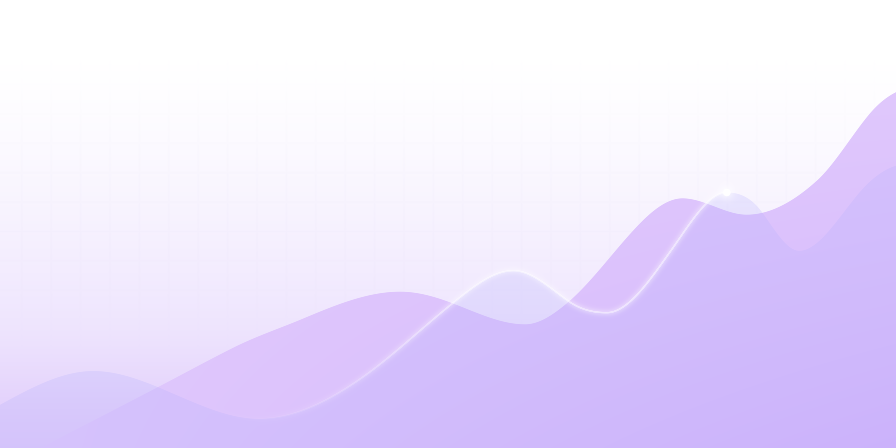
Write a Shadertoy shader that draws this background.

```glsl
// Pale lilac backdrop with a faint grid, two translucent rising waves and a glowing trend line.

#define CANVAS vec2(768.0, 384.0)      // design units, origin at the lower left
#define GRID_STEP 25.2
#define GRID_ORIGIN vec2(18.7, 9.2)
#define GRID_STRENGTH 0.009
#define VEIL_OPACITY 0.25
#define LINE_WIDTH 0.9
#define LINE_START 170.0
#define LINE_END vec2(623.0, 219.0)

const int KNOTS = 14;

const vec3 WHITE = vec3(1.0);
const vec3 LILAC = vec3(0.865, 0.79, 0.987);
const vec3 ORCHID = vec3(0.88, 0.79, 0.988);
const vec3 VIOLET = vec3(0.825, 0.70, 0.985);
const vec3 PERIWINKLE = vec3(0.71, 0.69, 0.985);

// Each knot holds position, height and slope.
const vec3 ORCHID_WAVE[KNOTS] = vec3[KNOTS](
    vec3(0, -18, 0.52), vec3(135, 52, 0.52), vec3(200, 86, 0.5),
    vec3(260, 111, 0.42), vec3(343, 134, 0), vec3(388, 124, -0.38),
    vec3(450, 106, 0), vec3(487, 125, 0.85), vec3(550, 194, 1.0),
    vec3(585, 214, 0), vec3(640, 200, 0), vec3(700, 229, 0.9),
    vec3(745, 286, 1.2), vec3(768, 305, 0.5));

const vec3 VEIL_WAVE[KNOTS] = vec3[KNOTS](
    vec3(0, 37, 0.55), vec3(80, 66, 0), vec3(222, 25, 0),
    vec3(310, 60, 0.7), vec3(388, 124, 0.8), vec3(440, 152, 0),
    vec3(487, 126, -0.7), vec3(520, 116, 0), vec3(575, 169, 1.4),
    vec3(623, 219, 0), vec3(654, 201, -1.4), vec3(685, 169, 0),
    vec3(735, 217, 1.2), vec3(768, 242, 0.3));

// Cubic Hermite curve: returns height and slope at x.
vec2 curveAt(vec3 knots[KNOTS], float x) {
    vec3 a = knots[0], b = knots[1];
    for (int i = 1; i < KNOTS - 1; i++) {
        if (x >= knots[i].x) { a = knots[i]; b = knots[i + 1]; }
    }
    float span = b.x - a.x;
    float t = (x - a.x) / span, s = 1.0 - t;
    float rise = b.y - a.y;
    float height = a.y + rise * t * t * (3.0 - 2.0 * t)
                 + span * t * s * (a.z * s - b.z * t);
    float slope = 6.0 * rise / span * t * s
                + a.z * s * (1.0 - 3.0 * t) + b.z * t * (3.0 * t - 2.0);
    return vec2(height, slope);
}

// Signed distance to a curve, positive below it.
float depthBelow(vec3 knots[KNOTS], vec2 p) {
    vec2 curve = curveAt(knots, p.x);
    return (curve.x - p.y) / sqrt(1.0 + curve.y * curve.y);
}

float gridLines(vec2 p, float pixel) {
    vec2 offset = abs(fract((p - GRID_ORIGIN) / GRID_STEP + 0.5) - 0.5) * GRID_STEP;
    vec2 lines = 1.0 - smoothstep(0.0, 0.7 + pixel, offset);
    return max(lines.x, lines.y);
}

void mainImage(out vec4 fragColor, in vec2 fragCoord) {
    vec2 uv = fragCoord / iResolution.xy;
    vec2 p = uv * CANVAS;
    float pixel = CANVAS.y / iResolution.y;
    float fall = 1.0 - uv.y;

    // Sky gradient, with a warmer tint near the floor
    vec3 color = mix(WHITE, LILAC, pow(max(fall - 0.1, 0.0), 1.5));
    color -= vec3(0.012, 0.03, 0.005) * smoothstep(0.72, 0.95, fall);

    // Faint grid, fading out above and below
    float gridFade = smoothstep(0.08, 0.4, fall) * (1.0 - smoothstep(0.5, 0.85, fall));
    color -= vec3(1.0, 1.0, 0.5) * GRID_STRENGTH * gridFade * gridLines(p, pixel);

    // Orchid wave, deepening towards the lower right
    vec3 waveColor = mix(ORCHID, VIOLET, uv.x * pow(fall, 1.5));
    float orchid = depthBelow(ORCHID_WAVE, p);
    color = mix(color, waveColor, smoothstep(-0.5, 0.5, orchid / pixel));

    // Translucent veil wave
    float veil = depthBelow(VEIL_WAVE, p);
    color = mix(color, PERIWINKLE, VEIL_OPACITY * smoothstep(-0.5, 0.5, veil / pixel));

    // Trend line along the veil, brightening up to its end
    float reach = smoothstep(LINE_START, 440.0, p.x)
                * (1.0 - smoothstep(-pixel, pixel, p.x - LINE_END.x));
    float edge = abs(veil);
    float stroke = 1.0 - smoothstep(LINE_WIDTH - 0.5 * pixel, LINE_WIDTH + 0.5 * pixel, edge);
    float halo = exp(-edge * edge / 9.0);
    color = mix(color, WHITE, reach * max(0.6 * stroke, 0.3 * halo));

    // Glowing end point
    float radius = length(p - LINE_END);
    float core = 1.0 - smoothstep(3.5 - pixel, 3.5 + pixel, radius);
    float glow = 0.6 * exp(-radius * radius / 40.0);
    color = mix(color, WHITE, max(core, glow));

    fragColor = vec4(color, 1.0);
}
```
